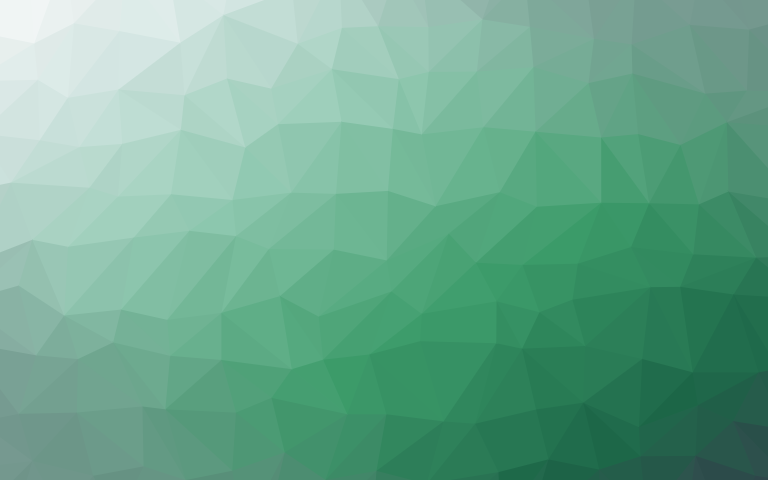
This background is drawn by a WebGL 1 fragment shader. Its source:

```glsl
precision highp float;
// Low-poly backdrop: a jittered grid of corners is split into triangles, and each
// triangle takes one flat colour from a diagonal ramp, white through mint and green
// to dark slate, with greyer tones toward the two off-diagonal corners.

uniform vec2 u_resolution;

#define GRID vec2(15.0, 8.73)   // cells across and down the canvas
#define JITTER 0.64             // corner wander, as a share of a cell
#define SHADE_VARIATION 0.022   // brightness spread between triangles
#define GREY_AMOUNT 0.8         // strength of the grey corners
#define GREY_START 0.3          // distance from the diagonal where grey begins

const vec3 WHITE = vec3(0.95, 0.96, 0.96);
const vec3 PALE  = vec3(0.82, 0.895, 0.88);
const vec3 MINT  = vec3(0.57, 0.785, 0.695);
const vec3 GREEN = vec3(0.235, 0.61, 0.415);
const vec3 DARK  = vec3(0.115, 0.405, 0.285);
const vec3 SLATE = vec3(0.19, 0.29, 0.30);
const vec3 GREY  = vec3(0.46, 0.56, 0.55);

vec2 hash2(vec2 p) {
  vec3 q = fract(vec3(p.xyx) * vec3(0.1031, 0.1030, 0.0973));
  q += dot(q, q.yzx + 33.33);
  return fract((q.xx + q.yz) * q.zy);
}

float cross2(vec2 a, vec2 b) {
  return a.x * b.y - a.y * b.x;
}

float area(vec2 a, vec2 b, vec2 c) {
  return cross2(b - a, c - a);
}

// Signed distance to the line a-b, positive on the inner side
float edgeDistance(vec2 p, vec2 a, vec2 b) {
  return cross2(b - a, p - a) / length(b - a);
}

// Corner of the mesh, in canvas units
vec2 corner(vec2 cell, vec2 size) {
  vec2 offset = (hash2(cell + 17.0) - 0.5) * JITTER;
  return (cell + 0.5 + offset) / GRID * size;
}

float ramp(float from, float to, float t) {
  return clamp((t - from) / (to - from), 0.0, 1.0);
}

// Colour field over the unit canvas, running from top left to bottom right
vec3 fieldColour(vec2 uv) {
  float along = 0.5 * (uv.x + uv.y);
  float aside = abs(uv.x - uv.y);
  vec3 colour = mix(WHITE, PALE, ramp(0.0, 0.15, along));
  colour = mix(colour, MINT, ramp(0.15, 0.35, along));
  colour = mix(colour, GREEN, ramp(0.35, 0.62, along));
  colour = mix(colour, DARK, ramp(0.62, 0.86, along));
  colour = mix(colour, SLATE, ramp(0.86, 1.0, along));
  return mix(colour, GREY, GREY_AMOUNT * smoothstep(GREY_START, 1.0, aside));
}

// Flat triangle colour, weighted by its smooth coverage of the pixel
vec4 triangle(vec2 p, vec2 a, vec2 b, vec2 c, vec2 size, float pixel) {
  float inside = min(edgeDistance(p, a, b),
                 min(edgeDistance(p, b, c), edgeDistance(p, c, a)));
  float coverage = clamp(inside / pixel + 0.5, 0.0, 1.0);
  vec2 centre = (a + b + c) / (3.0 * size);
  float shade = (hash2(centre * 913.0).x - 0.5) * SHADE_VARIATION;
  return vec4(fieldColour(centre) + shade, 1.0) * coverage;
}

void main() {
  // Canvas units: height is 1, y runs downward
  vec2 size = vec2(u_resolution.x / u_resolution.y, 1.0);
  float pixel = 1.0 / u_resolution.y;
  vec2 p = gl_FragCoord.xy * pixel;
  p.y = 1.0 - p.y;

  vec2 home = floor(p / size * GRID - 0.5);
  vec4 sum = vec4(0.0);
  for (int j = -1; j <= 1; j++) {
    for (int i = -1; i <= 1; i++) {
      vec2 cell = home + vec2(float(i), float(j));
      vec2 a = corner(cell, size);
      vec2 b = corner(cell + vec2(1.0, 0.0), size);
      vec2 c = corner(cell + vec2(1.0, 1.0), size);
      vec2 d = corner(cell + vec2(0.0, 1.0), size);

      // Split along the diagonal that avoids slivers and folds
      float splitAC = min(area(a, b, c), area(a, c, d));
      float splitBD = min(area(a, b, d), area(b, c, d));
      if (splitBD > splitAC) {
        vec2 first = a;
        a = b; b = c; c = d; d = first;
      }
      sum += triangle(p, a, b, c, size, pixel);
      sum += triangle(p, a, c, d, size, pixel);
    }
  }
  gl_FragColor = vec4(sum.rgb / max(sum.a, 0.001), 1.0);
}
```
